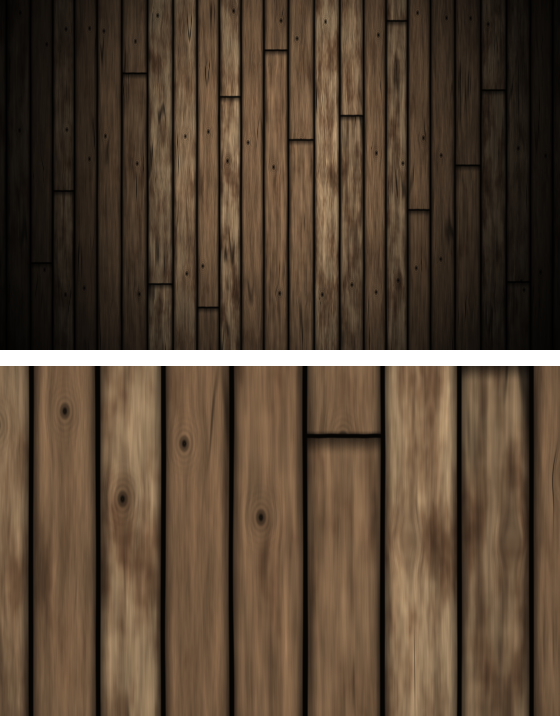
Top: the whole. Bottom: its middle third, enlarged.
This texture is drawn by a Shadertoy shader. Its source:

```glsl
// Dark weathered floorboards: 23 full vertical planks with staggered butt joints.
// Plank widths and wear cycle every seven boards; stretched gradient noise makes
// grain, cracks and worn patches, and a wide soft spotlight darkens the borders.

// Layout, in units of the canvas height
const int PLANKS = 23;
const float CYCLE = 7.0;
const float PITCH = 0.06802;
const float FIRST_SEAM = 0.0125;
const float WIDTH_SWAY = 0.0069;
const float SEAM_HALF = 0.0022;
const float JOINT_HALF = 0.0019;
const float SHADOW_REACH = 0.012;
const float KNOT_SPACING = 0.36;

// Colours and light
const vec3 GAP = vec3(0.025, 0.017, 0.012);
const vec3 DARK_WOOD = vec3(0.27, 0.18, 0.12);
const vec3 BROWN_WOOD = vec3(0.45, 0.345, 0.25);
const vec3 PALE_WOOD = vec3(0.62, 0.52, 0.395);
const vec2 LIGHT_CENTRE = vec2(0.8, 0.58);
const vec2 LIGHT_SIZE = vec2(0.59, 0.72);

// Wear of each board in the cycle, and joint height per plank (-1 = unbroken)
const float WEAR[7] = float[7](0.7, 0.15, 0.85, 0.05, 0.1, 0.2, 0.95);
const float JOINT[PLANKS] = float[PLANKS](
    -1.0, 0.248, 0.454, -1.0, -1.0, 0.79, 0.188, -1.0, 0.121, 0.723, -1.0, 0.856,
    0.6, -1.0, 0.669, -1.0, 0.94, 0.4, -1.0, 0.527, 0.742, 0.194, -1.0);

vec2 hash2(vec2 p) {
    p = vec2(dot(p, vec2(127.1, 311.7)), dot(p, vec2(269.5, 183.3)));
    return fract(sin(p) * 43758.55);
}

float gradientDot(vec2 cell, vec2 offset) {
    return dot(hash2(cell + offset.xy) * 2.0 - 1.0, vec2(0.0) - offset);
}

float noise(vec2 p) {
    vec2 i = floor(p), f = fract(p);
    vec2 u = f * f * f * (f * (f * 6.0 - 15.0) + 10.0);
    vec2 e = vec2(0.0, 1.0);
    float a = gradientDot(i, e.xx) + dot(hash2(i) * 2.0 - 1.0, f);
    float b = gradientDot(i, e.yx) + dot(hash2(i + e.yx) * 2.0 - 1.0, f);
    float c = gradientDot(i, e.xy) + dot(hash2(i + e.xy) * 2.0 - 1.0, f);
    float d = gradientDot(i, e.yy) + dot(hash2(i + e.yy) * 2.0 - 1.0, f);
    return mix(mix(a, b, u.x), mix(c, d, u.x), u.y);
}

float fbm(vec2 p) {
    float sum = 0.0, amp = 0.6;
    for (int k = 0; k < 4; k++) {
        sum += amp * noise(p);
        p = p * 2.03 + 17.3;
        amp *= 0.55;
    }
    return sum;
}

// Position of the left edge of plank i, slightly wavy along its length
float seam(float i, float y) {
    float sway = WIDTH_SWAY * cos(6.2832 * (i - 0.6) / CYCLE);
    return FIRST_SEAM + PITCH * i + sway + 0.0012 * noise(vec2(i * 7.3, y * 6.0));
}

// Wood colour; q is measured from the middle of the board
vec3 wood(vec2 q, float seed, float wear) {
    // One knot per stretch of board pushes the grain aside
    float cell = floor(q.y / KNOT_SPACING);
    vec2 rnd = hash2(vec2(cell, seed));
    vec2 knot = vec2((rnd.x - 0.5) * 0.035, (cell + 0.25 + 0.5 * rnd.y) * KNOT_SPACING);
    vec2 toKnot = q - knot;
    float r = length(toKnot * vec2(1.0, 0.6));
    vec2 g = q - vec2(toKnot.x * 0.75 * exp(-r * r / 0.00018), 0.0);
    g.x += 0.004 * noise(vec2(seed, q.y * 5.0));
    g += vec2(seed * 3.17, seed * 1.73);

    float fine = fbm(g * vec2(130.0, 9.0));
    float streak = fbm(g * vec2(60.0, 4.0) + 31.0);
    float patches = fbm(g * vec2(30.0, 9.0) + 57.0);
    float worn = smoothstep(-0.25, 0.3, patches + 0.5 * streak) * wear;
    float stain = smoothstep(0.05, 0.5, -patches - 0.3 * streak);
    float crack = smoothstep(0.07, 0.0, abs(noise(g * vec2(50.0, 2.5) + 83.0)))
                * smoothstep(0.1, 0.4, noise(g * vec2(25.0, 7.0) + 11.0));

    vec3 col = mix(BROWN_WOOD, PALE_WOOD, worn);
    col = mix(col, DARK_WOOD, stain * (0.35 + 0.4 * wear));
    col *= 1.0 + 0.42 * fine + 0.3 * streak;
    col *= 1.0 - 0.5 * crack;
    float core = smoothstep(0.0055, 0.0015, r);
    float ring = exp(-r / 0.006) * (0.5 + 0.5 * sin(r * 1800.0));
    return col * (1.0 - (0.55 * core + 0.3 * ring) * step(0.35, rnd.y));
}

void mainImage(out vec4 fragColor, in vec2 fragCoord) {
    vec2 p = fragCoord / iResolution.y;
    float px = 1.0 / iResolution.y;

    // Find the plank holding this point
    float id = floor((p.x - FIRST_SEAM) / PITCH);
    if (p.x < seam(id, p.y)) id -= 1.0;
    else if (p.x >= seam(id + 1.0, p.y)) id += 1.0;
    float left = seam(id, p.y), right = seam(id + 1.0, p.y);
    float edge = min(p.x - left, right - p.x);

    // Joint splits a plank into two boards with different grain
    int n = int(id);
    float joint = (n >= 0 && n < PLANKS) ? JOINT[n] : -1.0;
    float rise = p.y - joint + 0.0008 * noise(vec2(p.x * 70.0, id));
    float seed = id + 1.0 + (rise < 0.0 ? 41.0 : 0.0);
    float wear = WEAR[int(mod(id, CYCLE))];

    vec3 col = wood(vec2(p.x - 0.5 * (left + right), p.y), seed, wear);
    col *= 0.93 + 0.14 * hash2(vec2(seed, 5.0)).x;

    // Shaded edges, then the dark gaps
    col *= mix(0.45, 1.0, smoothstep(0.0, SHADOW_REACH, edge));
    float reach = rise < 0.0 ? 1.6 * SHADOW_REACH : 0.5 * SHADOW_REACH;
    col *= mix(0.45, 1.0, smoothstep(0.0, reach, abs(rise)));
    float gapHalf = SEAM_HALF * (1.0 + 0.35 * noise(vec2(p.y * 9.0, id * 3.7)));
    float solid = smoothstep(gapHalf - px, gapHalf + px, edge)
                * smoothstep(JOINT_HALF - px, JOINT_HALF + px, abs(rise));
    col = mix(GAP, col, solid);

    // Spotlight falling off towards the borders
    vec2 d = (p - LIGHT_CENTRE) / LIGHT_SIZE;
    col *= exp(-pow(dot(d, d), 1.25));
    fragColor = vec4(col, 1.0);
}
```
